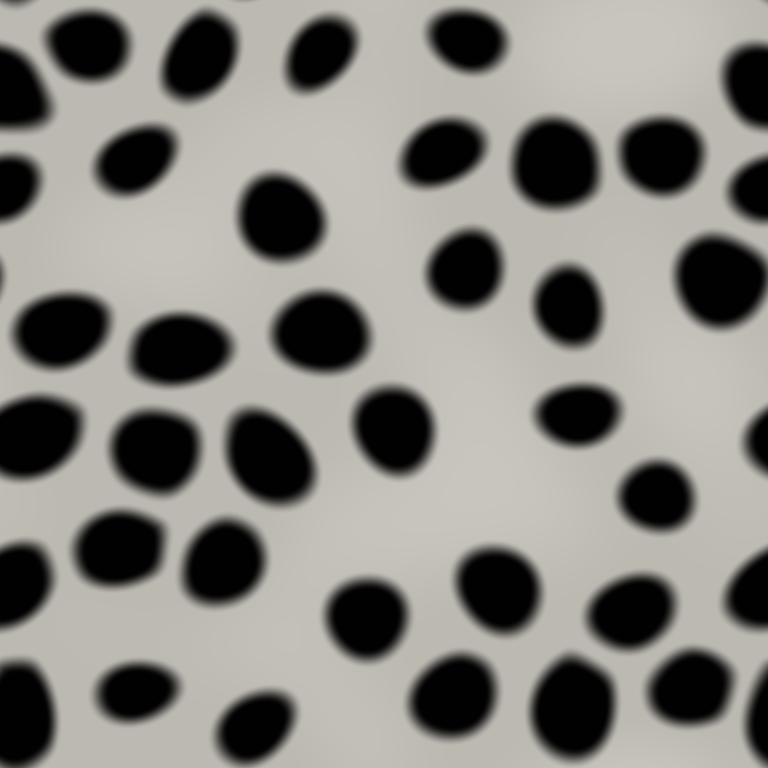
Write a Shadertoy shader that draws this pattern.

```glsl
const float CELLS = 6.0;          // even, so that staggered rows wrap
const float ABSENT_SHARE = 0.11;  // share of cells left empty
const float HALF_GAP = 0.09;      // clearance to the border between two spots
const vec3 INK = vec3(0.004);
const vec3 GROUND_LIGHT = vec3(0.785, 0.773, 0.745);
const vec3 GROUND_DARK = vec3(0.735, 0.724, 0.694);

// Three random values per cell, repeating every CELLS cells
vec3 cellHash(vec2 cell, uint salt) {
    uvec3 v = uvec3(uvec2(mod(cell, CELLS)), salt);
    v = v * 1664525u + 1013904223u;
    v.x += v.y * v.z; v.y += v.z * v.x; v.z += v.x * v.y;
    v ^= v >> 16u;
    v.x += v.y * v.z; v.y += v.z * v.x; v.z += v.x * v.y;
    return vec3(v >> 8u) / 16777216.0;
}

float smoothMax(float a, float b, float k) {
    float h = max(k - abs(a - b), 0.0) / k;
    return max(a, b) + 0.25 * h * h * k;
}

// Jittered point on a staggered grid; z tells whether a spot is present
vec3 rawCentre(vec2 cell) {
    vec3 rnd = cellHash(cell, 11u);
    vec2 base = cell + vec2(0.25 + 0.5 * mod(cell.y, 2.0), 0.5);
    return vec3(base + 0.8 * (rnd.xy - 0.5), step(ABSENT_SHARE, rnd.z));
}

// Pushes a centre away from its close neighbours
vec2 relaxCentre(vec2 centre, vec2 cell) {
    vec2 push = vec2(0.0);
    for (int y = -1; y <= 1; y++)
    for (int x = -1; x <= 1; x++) {
        if (x == 0 && y == 0) continue;
        vec3 other = rawCentre(cell + vec2(x, y));
        vec2 away = centre - other.xy;
        float dist = max(length(away), 0.001);
        push += other.z * away / dist * max(0.95 - dist, 0.0);
    }
    return centre + 0.35 * push;
}

// Approximate signed distance to a turned, slightly uneven ellipse
float spotDistance(vec2 q, vec2 cell) {
    vec3 form = cellHash(cell, 23u);
    float radius = mix(0.255, 0.36, form.x);
    float stretch = mix(1.0, 1.22, form.y);
    float turn = 3.14159 * form.z;
    float c = cos(turn), s = sin(turn);
    q = mat2(c, -s, s, c) * q / vec2(stretch, 1.0 / stretch);
    float angle = atan(q.y, q.x + 0.00001);
    float lobes = 1.0 + 0.03 * cos(3.0 * angle + 40.0 * form.x);
    return length(q) - radius * lobes;
}

// x: signed distance to the spots, y: how crowded the place is
vec2 spotField(vec2 p) {
    vec2 home = floor(p), nearestCell = home, nearestOffset = vec2(0.0);
    float first = 9.0, second = 9.0, crowd = 0.0;
    for (int y = -2; y <= 2; y++)
    for (int x = -2; x <= 2; x++) {
        vec2 cell = home + vec2(x, y);
        vec3 raw = rawCentre(cell);
        if (raw.z < 0.5 || distance(raw.xy, p) > 2.2) continue;
        vec2 offset = p - relaxCentre(raw.xy, cell);
        float dist = length(offset);
        crowd += exp(-2.0 * dist * dist);
        if (dist < first) {
            second = first;
            first = dist;
            nearestCell = cell;
            nearestOffset = offset;
        } else {
            second = min(second, dist);
        }
    }
    float border = 0.5 * (second - first);
    float spot = spotDistance(nearestOffset, nearestCell);
    return vec2(smoothMax(spot, HALF_GAP - border, 0.06), crowd);
}

void mainImage(out vec4 fragColor, in vec2 fragCoord) {
    vec2 field = spotField(CELLS * fragCoord / iResolution.xy);

    // Ground grows lighter in the open places
    vec3 ground = mix(GROUND_LIGHT, GROUND_DARK, smoothstep(0.7, 1.8, field.y));

    // Soft-edged spots
    float ink = 1.0 - smoothstep(-0.07, 0.085, field.x);
    fragColor = vec4(mix(ground, INK, ink), 1.0);
}
```
